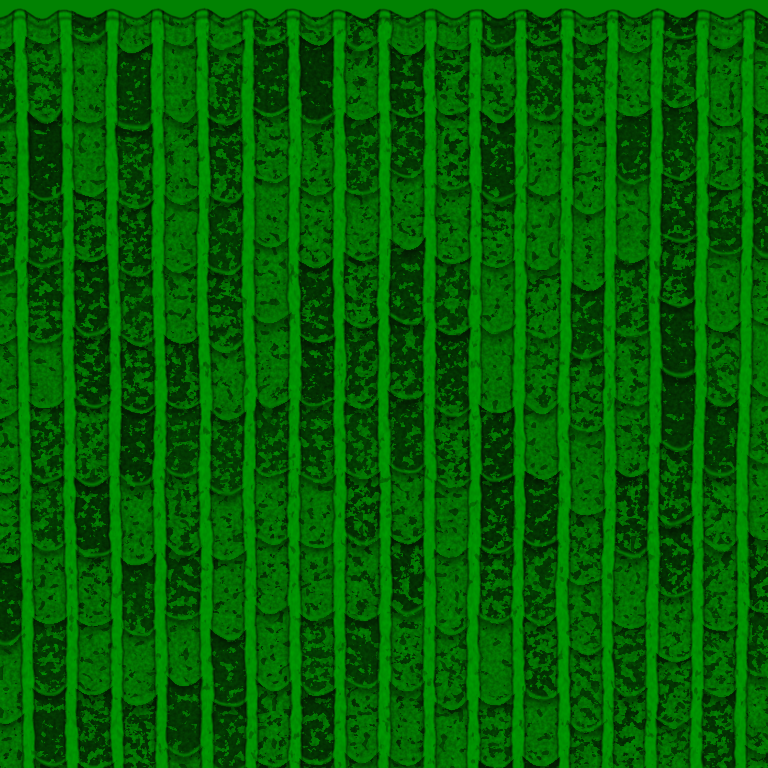
Write a Shadertoy shader that draws this texture.

```glsl
const float COLUMNS = 16.85;
const float ROWS = 10.7;
const float EAVE = 0.983;
const float TAU = 6.2831853;

float hash(vec2 p) {
    vec3 q = fract(vec3(p.xyx) * 0.1031);
    q += dot(q, q.yzx + 33.33);
    return fract((q.x + q.y) * q.z);
}

vec2 gradientAt(vec2 cell) {
    float angle = TAU * hash(cell);
    return vec2(cos(angle), sin(angle));
}

// Gradient noise, roughly -0.7 to 0.7
float noise(vec2 p) {
    vec2 i = floor(p), f = fract(p);
    vec2 w = f * f * f * (f * (f * 6.0 - 15.0) + 10.0);
    vec2 e = vec2(1.0, 0.0);
    float low = mix(dot(gradientAt(i), f), dot(gradientAt(i + e), f - e), w.x);
    float high = mix(dot(gradientAt(i + e.yx), f - e.yx),
                     dot(gradientAt(i + 1.0), f - 1.0), w.x);
    return mix(low, high, w.y);
}

float fbm(vec2 p, int octaves) {
    float sum = 0.0, amplitude = 1.0;
    for (int i = 0; i < octaves; i++) {
        sum += amplitude * noise(p);
        p = mat2(1.6, 1.2, -1.2, 1.6) * p + 17.3;
        amplitude *= 0.55;
    }
    return sum;
}

// Soft line of the given half width around zero distance
float line(float d, float halfWidth, float blur) {
    return 1.0 - smoothstep(halfWidth - blur, halfWidth + blur, abs(d));
}

// Lichen-covered channel tile; returns its brightness
float tileShade(vec2 p, vec2 id, float across, float along) {
    vec2 q = p + 0.37 * vec2(hash(id + 40.0), hash(id + 60.0));
    float growth = mix(-0.42, 0.48, hash(id + 100.0)) + 0.4 * noise(p * 5.0 + 3.0);
    float blotch = fbm(q * vec2(72.0, 84.0), 4);
    float speckle = fbm(q * 190.0, 2);
    float cover = smoothstep(-0.08, 0.08, blotch + 0.22 * speckle + growth + 0.12);
    float clay = 0.185 + 0.07 * speckle + 0.05 * hash(id + 7.0);
    float lichen = 0.44 + 0.13 * speckle + 0.06 * noise(q * 40.0);

    // Round pits where the crust has fallen away
    float pit = smoothstep(0.27, 0.35, noise(q * vec2(88.0, 100.0) + 30.0));
    float shade = mix(clay, lichen, cover * (1.0 - 0.8 * pit));
    float hollow = 1.0 - 0.2 * smoothstep(0.22, 0.4, abs(across - 0.5));
    float overhang = 1.0 - 0.4 * (1.0 - smoothstep(0.0, 0.17, along));
    return shade * hollow * overhang;
}

// Pale mortar ridge with stains and faint joints
float ridgeShade(vec2 p, float along) {
    float stain = smoothstep(0.3, 0.6, fbm(p * vec2(80.0, 60.0) + 9.0, 3));
    float grain = fbm(p * vec2(180.0, 130.0), 2);
    float joint = line(along - 0.5, 0.03, 0.03);
    return 0.57 + 0.06 * grain - 0.16 * stain - 0.05 * joint;
}

vec3 green(float shade) {
    float g = clamp(shade, 0.08, 0.63);
    return vec3(0.012 * (1.0 - smoothstep(0.4, 0.6, g)), g, 0.008);
}

void mainImage(out vec4 fragColor, in vec2 fragCoord) {
    vec2 p = fragCoord / iResolution.xy;
    float pixel = 1.0 / iResolution.y;

    // Columns wander slightly and lean towards the middle
    float lean = 0.012 * (1.0 - p.y) * (1.0 - 2.0 * p.x);
    float sway = 0.004 * noise(p * vec2(9.0, 7.0)) + 0.0015 * noise(p * 45.0);
    float x = (p.x - 0.026 - lean - sway) * COLUMNS;
    float column = floor(x), across = fract(x);

    // Rows are staggered at random and sag in the centre
    float stagger = 0.5 * (hash(vec2(column, 5.0)) - 0.5);
    float pitch = ROWS * (1.0 + 0.06 * (hash(vec2(column, 9.0)) - 0.5));
    float bend = 2.0 * across - 1.0;
    float sag = 0.2 * (1.0 - bend * bend) + 0.06 * noise(p * 34.0);
    float drift = 0.22 * noise(vec2(column * 3.7, p.y * 6.0));
    float y = (EAVE - p.y) * pitch - 0.28 - sag + stagger * smoothstep(0.0, 0.3, EAVE - p.y) + drift;
    vec2 id = vec2(column, floor(y));
    float along = fract(y);

    float shade = tileShade(p, id, across, along);

    // Bright lip on the lower end of each tile
    float lipDistance = (along - 0.965 + step(along, 0.5)) / ROWS;
    float lip = line(lipDistance, 0.0022, 0.0012 + pixel);
    shade = mix(shade, 0.5 + 0.1 * noise(p * 110.0), 0.88 * lip);

    // Ridges with a dark seam beside them
    float ridgeDistance = min(across, 1.0 - across) / COLUMNS;
    float halfWidth = 0.0072 + 0.0025 * noise(p * vec2(30.0, 38.0))
                    + 0.0012 * noise(p * 120.0) + 0.0012 * (along - 0.5);
    float seam = line(ridgeDistance - halfWidth - 0.001, 0.0016, 0.0012);
    shade *= 1.0 - 0.3 * seam;
    float ridge = 1.0 - smoothstep(-0.0008 - pixel, 0.0008 + pixel, ridgeDistance - halfWidth);
    shade = mix(shade, ridgeShade(p, along), ridge);

    // Scalloped upper edge: curled dark rims below a plain band
    float edge = EAVE + 0.006 * cos(TAU * x) + 0.003 * noise(p * vec2(50.0, 20.0));
    float depth = edge - p.y;
    float rims = line(depth - 0.002, 0.0016, 0.001 + pixel)
               + 0.6 * line(depth - 0.012, 0.0022, 0.0015 + pixel);
    shade *= 1.0 - 0.55 * min(rims, 1.0);
    shade = mix(shade, 0.51, smoothstep(-pixel, pixel, -depth));

    fragColor = vec4(green(shade), 1.0);
}
```
